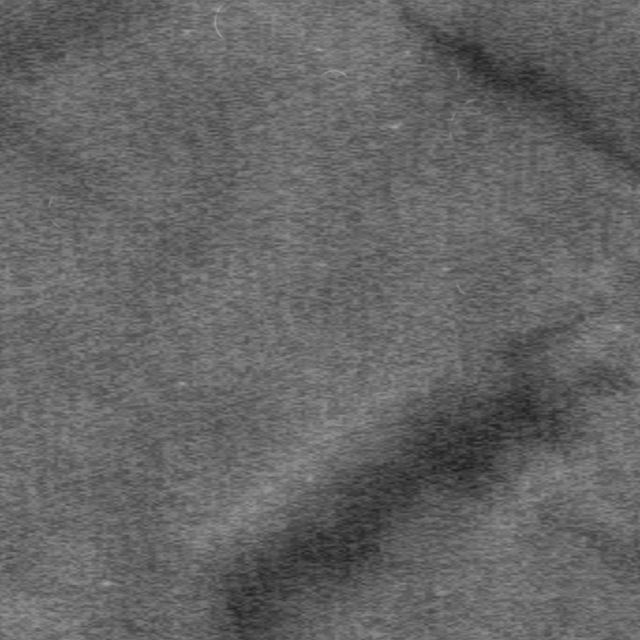
Reproduce this texture procedurally as a WebGL 2 fragment shader.

```glsl
#version 300 es
precision highp float;

uniform vec2 u_resolution;
out vec4 fragColor;

const float BASE_GREY = 0.416;
const float VALLEY_DEPTH = 0.185;
const float CREASE_DEPTH = 0.11;
const float RIDGE_LIFT = 0.075;
const float MOTTLE_AMOUNT = 0.13;
const float GRAIN_AMOUNT = 0.235;
const vec2 GRAIN_SCALE = vec2(90.0, 245.0);
const float SPECK_CELLS = 9.0;
const float SPECK_CHANCE = 0.13;
const int FIBRE_COUNT = 6;
const float FIBRE_WIDTH = 0.0019;

float hash(vec2 p) {
    return fract(sin(dot(p, vec2(127.1, 311.7))) * 43758.5453);
}

vec2 hash2(vec2 p) {
    return vec2(hash(p), hash(p + 37.3));
}

float valueNoise(vec2 p) {
    vec2 cell = floor(p);
    vec2 f = fract(p);
    f = f * f * (3.0 - 2.0 * f);
    float low = mix(hash(cell), hash(cell + vec2(1, 0)), f.x);
    float high = mix(hash(cell + vec2(0, 1)), hash(cell + vec2(1, 1)), f.x);
    return mix(low, high, f.y);
}

float fbm(vec2 p) {
    float sum = 0.0;
    float weight = 0.5;
    for (int i = 0; i < 4; i++) {
        sum += weight * valueNoise(p);
        p = mat2(1.6, 1.2, -1.2, 1.6) * p + 5.7;
        weight *= 0.5;
    }
    return sum / 0.9375;
}

// Soft stroke with a Gaussian profile around segment ab
float stroke(vec2 p, vec2 a, vec2 b, float width) {
    vec2 ab = b - a;
    float t = clamp(dot(p - a, ab) / dot(ab, ab), 0.0, 1.0);
    float d = length(p - a - t * ab) / width;
    return exp(-d * d);
}

// Broad valley, its lit edge, and the finer creases
float relief(vec2 uv) {
    vec2 wobble = vec2(fbm(uv * 9.0), fbm(uv * 9.0 + 19.0)) - 0.5;
    vec2 p = uv + 0.09 * wobble;

    float valley = stroke(p, vec2(0.37, 0.03), vec2(0.62, 0.22), 0.068);
    valley = max(valley, stroke(p, vec2(0.60, 0.22), vec2(0.83, 0.36), 0.07));

    float crease = stroke(p, vec2(0.64, 0.99), vec2(1.02, 0.73), 0.024);
    crease += 0.6 * stroke(p, vec2(0.76, 0.90), vec2(1.02, 0.82), 0.09);
    crease += 0.9 * stroke(p, vec2(-0.02, 0.91), vec2(0.19, 0.99), 0.055);
    crease += 0.45 * stroke(p, vec2(0.02, 0.81), vec2(0.29, 0.61), 0.035);
    crease += 0.8 * stroke(p, vec2(0.80, 0.45), vec2(0.94, 0.53), 0.022);
    crease += 1.0 * stroke(p, vec2(0.91, 0.42), vec2(0.97, 0.42), 0.027);
    crease += 0.7 * stroke(p, vec2(0.86, 0.18), vec2(1.00, 0.11), 0.03);

    float ridge = 0.8 * stroke(p, vec2(0.32, 0.16), vec2(0.66, 0.43), 0.024);
    ridge += stroke(p, vec2(0.77, 0.21), vec2(0.85, 0.26), 0.05);
    ridge += 0.7 * stroke(p, vec2(0.32, 1.00), vec2(0.58, 0.97), 0.085);
    ridge += 0.8 * stroke(p, vec2(0.00, 0.03), vec2(0.10, 0.04), 0.045);
    ridge += 0.7 * stroke(p, vec2(0.87, 0.40), vec2(0.97, 0.57), 0.025);

    return RIDGE_LIFT * ridge - VALLEY_DEPTH * valley - CREASE_DEPTH * crease;
}

// Fine grain drawn out along the horizontal
float grain(vec2 uv) {
    vec2 p = uv * GRAIN_SCALE;
    float coarse = valueNoise(p + 1.5 * valueNoise(uv * 40.0));
    float fine = valueNoise(p * vec2(1.9, 1.35) + 71.0);
    return 0.5 * (coarse + fine) - 0.5;
}

// Small flat pale flecks, one at most per cell
float specks(vec2 uv) {
    vec2 cell = floor(uv * SPECK_CELLS);
    vec2 centre = (cell + 0.2 + 0.6 * hash2(cell + 3.0)) / SPECK_CELLS;
    vec2 size = mix(vec2(0.004, 0.003), vec2(0.014, 0.005), hash(cell + 11.0));
    vec2 d = (uv - centre) / size;
    return step(hash(cell + 23.0), SPECK_CHANCE) * exp(-dot(d, d));
}

// Thin curved hairs as broken arcs
float fibres(vec2 uv) {
    float sum = 0.0;
    for (int i = 0; i < FIBRE_COUNT; i++) {
        vec2 seed = vec2(float(i) * 3.7 + 1.3, 8.1);
        vec2 d = uv - vec2(0.08, 0.55) - vec2(0.75, 0.42) * hash2(seed);
        float radius = mix(0.018, 0.06, hash(seed + 5.0));
        float facing = 6.2832 * hash(seed + 9.0);
        float along = dot(normalize(d + 1e-5), vec2(cos(facing), sin(facing)));
        float offset = (length(d) - radius) / FIBRE_WIDTH;
        sum += exp(-offset * offset) * smoothstep(0.45, 0.8, along);
    }
    return sum * smoothstep(0.2, 0.65, valueNoise(uv * 60.0));
}

void main() {
    vec2 uv = gl_FragCoord.xy / u_resolution;
    float grey = BASE_GREY + relief(uv);
    grey += MOTTLE_AMOUNT * (fbm(uv * 9.0 + 43.0) - 0.5);
    grey += GRAIN_AMOUNT * grain(uv);
    grey += 0.15 * specks(uv) + 0.14 * fibres(uv);
    fragColor = vec4(vec3(clamp(grey, 0.0, 1.0)), 1.0);
}
```
